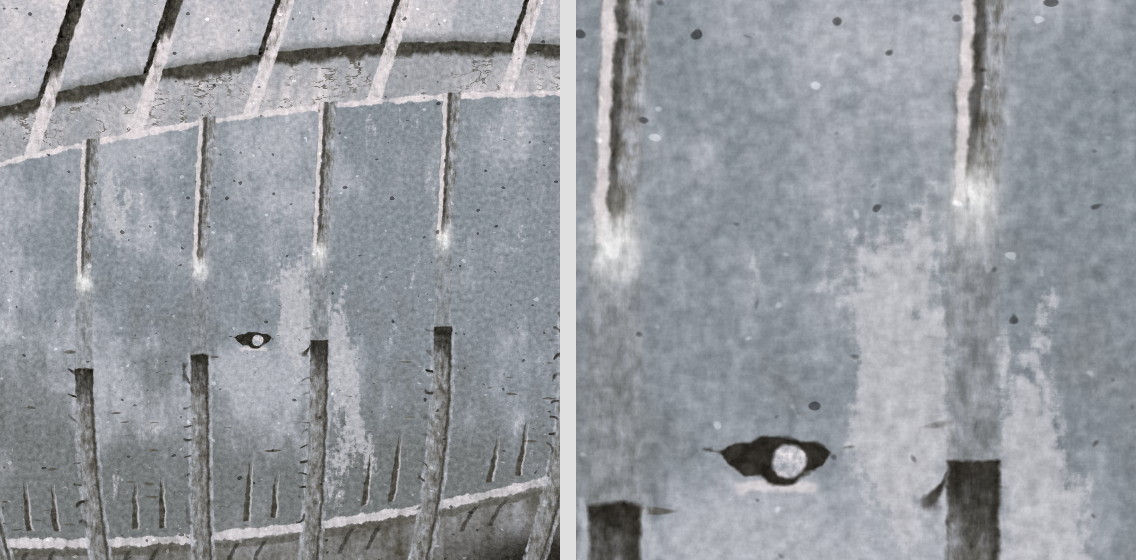
Left: the whole. Right: its middle third, enlarged.
Write a WebGL 2 fragment shader that draws this texture.

```glsl
#version 300 es
precision highp float;
uniform vec2 u_resolution;
out vec4 fragColor;

#define GROOVE_HALF 0.0155
#define EDGE_SOFT 0.0018
#define ROUGHNESS 0.0055
#define GRAIN 0.2
#define SLATE vec3(0.54, 0.57, 0.60)
#define ASH vec3(0.69, 0.70, 0.73)
#define CHALK vec3(0.88, 0.85, 0.86)
#define STONE vec3(0.46, 0.47, 0.47)
#define TAUPE vec3(0.36, 0.35, 0.32)
#define SOOT vec3(0.18, 0.17, 0.15)

vec3 col;
void paint(vec3 tint, float amount) { col = mix(col, tint, clamp(amount, 0.0, 1.0)); }

vec2 slope(vec2 cell) {
  vec2 h = vec2(dot(cell, vec2(127.1, 311.7)), dot(cell, vec2(269.5, 183.3)));
  return 2.0 * fract(sin(h) * 43758.5) - 1.0;
}
float noise(vec2 p) {
  vec2 i = floor(p), f = fract(p), u = f * f * (3.0 - 2.0 * f), e = vec2(1, 0);
  return mix(mix(dot(slope(i), f), dot(slope(i + e), f - e), u.x),
    mix(dot(slope(i + e.yx), f - e.yx), dot(slope(i + 1.0), f - 1.0), u.x), u.y);
}
float fbm(vec2 p) {
  float sum = 0.0, gain = 0.6;
  for (int i = 0; i < 4; i++, gain *= 0.6, p = p * 2.03 + 17.0) sum += gain * noise(p);
  return sum;
}
float arc(float x, float a, float b, float c) { return a + x * (b + x * c); }
float above(float d) { return smoothstep(-EDGE_SOFT, EDGE_SOFT, d); }
float band(float d, float halfWidth) { return above(halfWidth - abs(d)); }
float blob(vec2 d, vec2 radius) { d /= radius; return exp(-dot(d, d)); }

void main() {
  vec2 p = gl_FragCoord.xy / u_resolution;
  vec2 q = p + ROUGHNESS * vec2(fbm(p * 50.0), fbm(p * 50.0 + 31.0));
  float cloud = fbm(p * 5.0), streak = fbm(p * vec2(34, 11) + 3.0), grain = fbm(p * 120.0);
  float crack = smoothstep(0.07, 0.0, abs(fbm(p * vec2(24, 46) + cloud))) * smoothstep(-0.1, 0.2, streak);

  // Signed heights over the curved edges
  float rim = q.y - arc(q.x, 0.707, 0.248, -0.122);
  float lip = q.y - arc(q.x, 0.808, 0.285, -0.173);
  float foot = q.y - arc(q.x, 0.030, -0.021, 0.138);

  // Worn block faces, dusty patches, short scratches
  col = mix(SLATE, ASH, smoothstep(-0.1, 0.8, 0.5 - 0.7 * p.x + 1.9 * cloud + 0.9 * streak));
  paint(STONE, 0.9 * smoothstep(0.45, 0.08, p.y + 0.5 * cloud + 0.2 * streak));
  float dust = blob(p - vec2(0.525, 0.44), vec2(0.03, 0.11))
    + 0.8 * blob(p - vec2(0.61, 0.37), vec2(0.03, 0.1))
    + 0.6 * blob(p - vec2(0.21, 0.64), vec2(0.035, 0.07))
    + 0.6 * blob(p - vec2(0.62, 0.2), vec2(0.05, 0.08));
  paint(mix(ASH, CHALK, 0.3), 0.8 * smoothstep(0.3, 0.6, dust + 1.2 * streak + 0.4 * grain));
  paint(TAUPE, smoothstep(0.36, 0.5, noise(p * vec2(28, 120))) * smoothstep(0.5, 0.3, p.y));

  // Lower flank and its chalky ridge
  paint(mix(TAUPE, ASH, 0.35 + cloud + streak), above(-foot));
  paint(SOOT, above(-foot) * 1.2 * blob(p - vec2(1, 0), vec2(0.17, 0.05)));
  paint(TAUPE, 0.7 * band(foot + 0.017, 0.006 + 0.01 * streak));
  paint(mix(CHALK, ASH, 0.3), (0.9 + streak) * band(foot, 0.008 + 0.012 * streak));

  // Cracked channel, shadow under the lip, shoulder
  vec3 face = col;
  col = mix(STONE, ASH, 0.75);
  paint(CHALK, 0.35 + 1.3 * cloud + 1.2 * streak);
  paint(TAUPE, 0.75 * crack);
  paint(mix(SOOT, TAUPE, 0.5 + streak), smoothstep(-0.03, -0.016, lip + 0.025 * streak));
  vec3 shoulder = mix(ASH, CHALK, clamp(0.35 + 1.5 * cloud + 0.9 * streak, 0.0, 1.0));
  paint(mix(shoulder, STONE, 0.7 * smoothstep(0.022, 0.0, lip)), above(lip));
  paint(face, above(-rim));
  paint(CHALK, (0.95 + streak) * band(rim, 0.005 + 0.008 * streak));

  // Repeating grooves, sipes and shoulder cuts
  for (int i = -1; i < 6; i++) {
    float k = float(i), fall = clamp(1.0 - q.y / 0.37, 0.0, 1.0);
    float d = q.x - arc(k, 0.150, 0.203, 0.0035) - 0.06 * max(q.y - 0.55, 0.0)
      - (0.03 - 0.0235 * k) * fall * fall;
    float rise = q.y - 0.495 - 0.026 * k, depth = 0.342 + 0.025 * k - q.y;

    // Shallow bridge, then the upper groove with a bright left wall
    float ribs = fbm(p * vec2(110, 45) + k);
    paint(mix(STONE, ASH, 0.4 + 1.8 * ribs), 0.65 * band(d, GROOVE_HALF) * above(-rim));
    float taper = GROOVE_HALF * (0.75 + 1.1 * max(rise, 0.0));
    vec3 wall = mix(TAUPE, ASH, clamp(0.5 + 1.8 * ribs + 16.0 * d, 0.0, 1.0));
    wall = mix(wall, SOOT, 0.6 * band(d + 0.2 * taper, 0.003 + 0.006 * ribs));
    wall = mix(wall, CHALK, 0.9 * band(d + 0.75 * taper, 0.0042));
    paint(wall, band(d, taper) * above(rise) * above(0.008 - rim));
    paint(vec3(0.9), (1.0 + ribs) * blob(vec2(d, rise), vec2(0.015, 0.022)));

    // Lower groove, darkest at its closed end, with cracked sides
    vec3 bed = mix(TAUPE, ASH, clamp(0.42 + 1.4 * ribs - 12.0 * d, 0.0, 1.0));
    bed = mix(SOOT, bed, smoothstep(-0.01, 0.09, depth + 0.04 * ribs));
    bed = mix(bed, SOOT, 0.6 * band(d - 0.0125, 0.002 + 0.004 * ribs));
    paint(ASH, (0.6 + 2.0 * ribs) * band(abs(d) - 0.019, 0.003) * above(depth + 0.005));
    paint(bed, band(d, GROOVE_HALF) * above(depth));
    float rung = smoothstep(0.38, 0.48, abs(fract(q.y * 27.0 + 4.0 * cloud) - 0.5));
    paint(SOOT, (0.6 + 2.0 * streak) * rung * band(d + 0.023, 0.007) * above(depth) * above(foot));

    // Paired sipes above the ridge, hooked below it
    for (int j = 0; j < 2; j++) {
      float s = d + 0.12 - 0.048 * float(j);
      float tip = 0.12 + 0.06 * noise(vec2(k * 3.7, float(j) + 0.4)) - foot;
      float width = 0.0045 * clamp(tip * 18.0, 0.0, 1.0), span = above(foot - 0.022) * above(tip);
      paint(CHALK, 0.6 * span * band(s - 0.006, 0.5 * width));
      paint(mix(SOOT, TAUPE, 0.6 + ribs), span * above(width - abs(s)));
      paint(SOOT, 0.6 * band(s - 0.8 * foot - 6.0 * foot * foot, 0.004) * band(foot + 0.036, 0.02));
    }

    // Slanted shoulder cut filled by a pale smear
    float cut = q.x - arc(k, 0.075, 0.165, 0.0095) - 0.33 * (q.y - 0.8);
    paint(mix(SOOT, TAUPE, 0.4 + 2.0 * ribs + 30.0 * cut), band(cut + 0.003, 0.014) * above(lip));
    float fill = smoothstep(0.025, -0.01, lip - 0.02 - 0.034 * max(k, 0.0) + 0.03 * streak);
    paint(CHALK, (0.9 + ribs) * band(cut - 0.005, 0.0125) * above(rim) * fill);
  }

  // Torn hole with a lodged pebble
  vec2 hole = q - vec2(0.452, 0.394);
  float gape = 0.014 * (1.0 - pow(abs(hole.x) / 0.041, 1.4)) + 0.012 * noise(p * 75.0);
  paint(CHALK, 0.7 * band(hole.y + 0.017, 0.003) * band(hole.x, 0.024));
  paint(SOOT, above(gape - abs(hole.y - 3.0 * hole.x * hole.x)));
  paint(mix(ASH, CHALK, 0.3 + 2.0 * grain), above(0.01 - length(hole - vec2(0.008, -0.002))));

  // Fine grain, pits and bright specks
  float pit = noise(p * vec2(85, 100) + 7.0);
  col *= 1.0 - 0.45 * smoothstep(0.4, 0.52, pit);
  col += 0.17 * smoothstep(0.4, 0.52, -pit) + GRAIN * grain;
  fragColor = vec4(clamp(col, 0.0, 1.0), 1.0);
}
```
